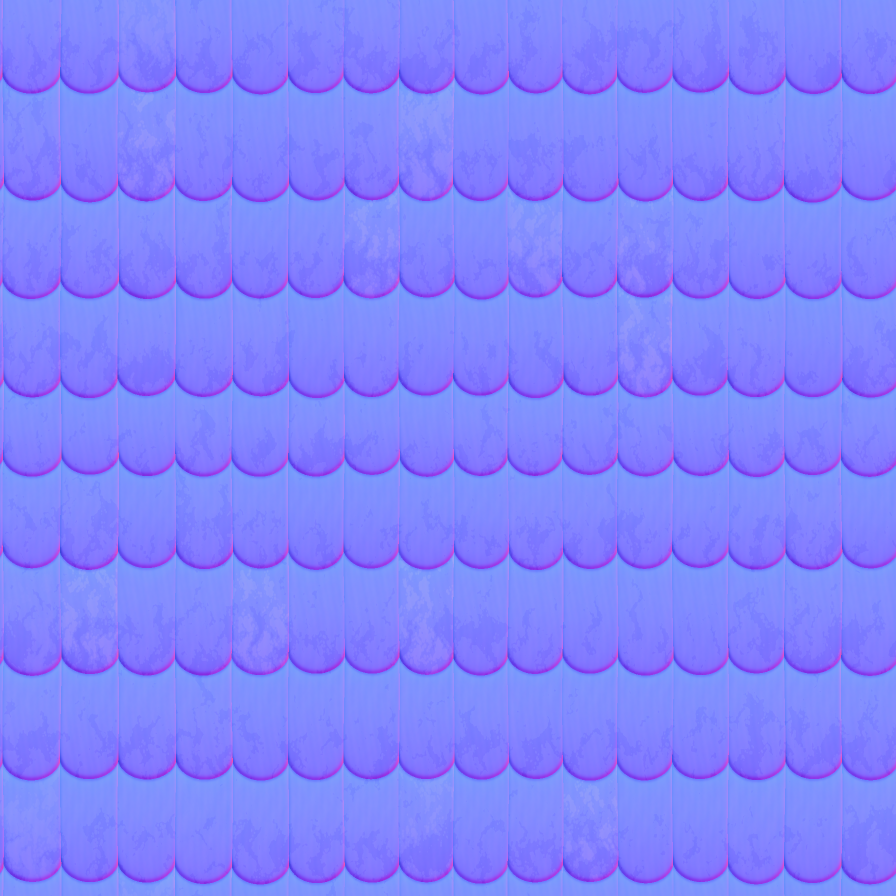
Give the GLSL for this texture map, as a Shadertoy shader.

```glsl
const float TAU = 6.28318;
const float COLUMNS = 16.0;
const int ROWS = 9;
const float SCALLOP_DEPTH = 0.0195;
const float ROW_EDGES[9] = float[9](0.0143, 0.130, 0.247, 0.365, 0.469, 0.557, 0.667, 0.775, 0.896);

vec2 hash2(vec2 p) {
    vec3 q = fract(p.xyx * vec3(0.1031, 0.1030, 0.0973));
    q += dot(q, q.yzx + 33.33);
    return fract((q.xx + q.yz) * q.zy);
}

// Distance to the nearest scattered point; wraps after 'period' cells
float cellular(vec2 uv, vec2 period) {
    vec2 p = uv * period;
    vec2 cell = floor(p);
    float nearest = 4.0;
    for (int j = -1; j <= 1; j++)
    for (int i = -1; i <= 1; i++) {
        vec2 c = cell + vec2(i, j);
        vec2 d = c + hash2(mod(c, period)) - p;
        nearest = min(nearest, dot(d, d));
    }
    return sqrt(nearest);
}

float bell(float x, float width) {
    return exp(-x * x / (width * width));
}

// Height of a row's lower edge, continuing past the canvas, with a small slip per tile
float rowEdge(int row, float column) {
    int wrapped = (row + ROWS) % ROWS;
    float turn = float(row - wrapped) / float(ROWS);
    float slip = hash2(vec2(column + 5.0, float(wrapped) + 31.0)).x - 0.5;
    return ROW_EDGES[wrapped] + turn + 0.003 * slip;
}

// Rise of the rounded edge from the middle (u = 0) to the corners (u = -1, 1)
float scallop(float u) {
    return SCALLOP_DEPTH * (1.0 - sqrt(1.0 - 0.92 * u * u)) / (1.0 - sqrt(0.08));
}

float scallopSlope(float u, float halfWidth) {
    float rise = 0.92 * u / sqrt(1.0 - 0.92 * u * u);
    return SCALLOP_DEPTH * rise / ((1.0 - sqrt(0.08)) * halfWidth);
}

// Ragged patches of wear, denser towards the lower part of a tile
vec2 wearTilt(vec2 uv, float t, vec2 rnd) {
    vec2 bent = uv + 0.004 * vec2(sin(TAU * (uv.y * 23.0 + uv.x * 7.0)),
                                  sin(TAU * (uv.x * 37.0 - uv.y * 5.0)));
    float broad = cellular(bent, vec2(44.0, 24.0));
    float medium = cellular(bent, vec2(120.0, 62.0));
    float fine = cellular(uv, vec2(310.0, 210.0));
    float field = 0.5 * broad + 0.3 * medium + 0.2 * fine + 0.14 * (rnd.x - 0.5);
    float limit = 0.48 + 0.22 * smoothstep(0.35, 0.95, t) + 0.08 * smoothstep(0.2, 0.0, t);
    float worn = smoothstep(limit, limit + 0.04, field);
    float pale = smoothstep(0.86, 0.95, rnd.y) * smoothstep(0.42, 0.34, field);
    float streak = sin(TAU * (uv.x * 97.0 + 0.4 * sin(uv.y * TAU * 6.0)) + rnd.x * TAU)
                 * sin(TAU * (uv.x * 41.0 + uv.y * 9.0));
    vec2 grain = 0.025 * vec2(fine - 0.5, medium - 0.5);
    return worn * vec2(-0.065, -0.075) + pale * vec2(0.1, 0.07)
         + streak * vec2(0.022, 0.01) + grain;
}

// Pink and blue flanks of the narrow joint between neighbouring tiles
vec2 seamTilt(float u, float halfWidth, vec2 rnd) {
    float gap = (1.0 - abs(u)) * halfWidth;
    float right = step(0.0, u);
    float strength = mix(0.25, 1.0, rnd.x);
    float line = mix(-0.13, 0.27, right) * strength * bell(gap, 0.0018);
    float shoulder = mix(0.04, -0.05, right) * bell(gap - 0.005, 0.003);
    return vec2(line + shoulder * rnd.y, -0.05 * strength * bell(gap, 0.002));
}

vec3 roofNormal(vec2 uv) {
    // Column and position across it
    float bend = 0.0045 * sin(TAU * (uv.x - 0.06)) + 0.0008 * sin(TAU * (uv.y * 4.0 + uv.x * 3.0));
    float across = (uv.x - 0.005 - bend) * COLUMNS;
    float column = mod(floor(across), COLUMNS);
    float u = fract(across) * 2.0 - 1.0;
    float halfWidth = 0.5 / COLUMNS;

    // Topmost row whose rounded edge lies below this point
    float lift = scallop(u);
    int row = -1;
    for (int k = 0; k < ROWS; k++)
        if (uv.y >= rowEdge(k, column) + lift) row = k;
    float edge = rowEdge(row, column);
    float nextEdge = rowEdge(row + 1, column);
    float slope = scallopSlope(u, halfWidth);
    float above = (uv.y - edge - lift) / sqrt(1.0 + slope * slope);
    float below = nextEdge + lift - uv.y;
    float t = (uv.y - edge) / (nextEdge - edge);
    vec2 tile = vec2(column, float((row + ROWS) % ROWS));
    vec2 rnd = hash2(tile + 11.0);

    // Curved face and the bright band beneath the overlapping row
    vec2 tilt = vec2(0.025 + 0.03 * (rnd.x - 0.5), mix(-0.05, 0.11, smoothstep(0.0, 0.8, t)));
    tilt.x += 0.05 * u * u * u * u * u;
    tilt += vec2(-0.07, 0.12) * exp(-max(below - 0.5 * lift, 0.0) / 0.013);
    tilt += wearTilt(uv, t, rnd);
    tilt += seamTilt(u, halfWidth, hash2(tile + 47.0));

    // Rolled lip and the thin shadow under it
    vec2 outward = normalize(vec2(0.6 * slope, -1.0));
    tilt += (0.42 * outward + vec2(0.07, 0.0)) * bell(above - 0.001, 0.0032);
    tilt += 0.1 * outward * bell(above, 0.011);
    tilt += vec2(-0.12, -0.24) * bell(below, 0.0024);
    return vec3(tilt, sqrt(max(1.0 - dot(tilt, tilt), 0.0)));
}

void mainImage(out vec4 fragColor, in vec2 fragCoord) {
    // Four samples per pixel smooth the edges
    vec3 color = vec3(0.0);
    for (int s = 0; s < 4; s++) {
        vec2 offset = vec2(s & 1, s >> 1) * 0.5 - 0.25;
        color += 0.5 + 0.5 * roofNormal((fragCoord + offset) / iResolution.xy);
    }
    fragColor = vec4(color * 0.25, 1.0);
}
```
